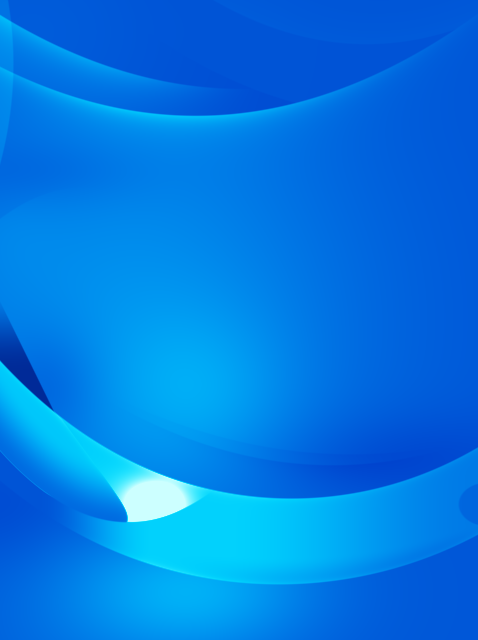
Reproduce this background procedurally as a Shadertoy shader.

```glsl
// Glossy blue backdrop: soft arcs of light above, a glowing curved ribbon below.
// Every layer edits one scalar "light", which a ramp finally turns into blue,
// cyan or white. Arcs are signed distances to quartic bowls.
#define ASPECT 0.747
#define BODY_LIGHT 0.33
#define TOP_LIGHT 0.30
#define FLOOR_LIGHT 0.34
#define RIBBON_LIGHT 0.70
#define ARC_GLOW 0.36
#define WHITE_GLOW 0.32
#define WEDGE_DARKNESS 0.85

// Distance to a bowl with its lowest point at c; positive below it.
float bowl(vec2 p, vec2 c, float k, float q) {
    float d = p.x - c.x;
    float slope = 2.0 * k * d + 4.0 * q * d * d * d;
    return (p.y - c.y + k * d * d + q * d * d * d * d) / sqrt(1.0 + slope * slope);
}

float blob(vec2 p, vec2 c, vec2 r) {
    vec2 d = (p - c) / r;
    return exp(-dot(d, d));
}

float fadeBelow(float s, float size) {
    return exp(-max(s, 0.0) / size);
}

float edge(float s) {
    float w = 1.0 / iResolution.y;
    return smoothstep(-w, w, s);
}

vec3 ramp(float g) {
    g = clamp(g, 0.0, 1.0);
    float white = max(g - 0.8, 0.0) / 0.2;
    return vec3(0.8 * white * white, g, 1.0 - 0.356 * (1.0 - g) * (1.0 - g));
}

// Large central field with its pool of light.
float bodyLight(vec2 p) {
    float g = BODY_LIGHT;
    g += 0.24 * blob(p, vec2(0.20, 0.50), vec2(0.36));
    g += 0.15 * blob(p, vec2(0.31, 0.62), vec2(0.14, 0.13));
    g -= 0.08 * blob(p, vec2(0.62, 0.72), vec2(0.20, 0.07));
    g -= 0.12 * blob(p, vec2(0.08, 0.60), vec2(0.08, 0.09));
    g -= 0.06 * blob(p, vec2(0.08, 0.27), vec2(0.15, 0.05));
    // Faint shoulder on the left and shallow folds above the ribbon
    float shoulder = bowl(p, vec2(0.13, 0.293), -2.9, 0.0);
    g += 0.04 * edge(shoulder) * blob(p, vec2(0.0, 0.36), vec2(0.09, 0.09));
    float fold = bowl(p, vec2(0.52, 0.727), 0.82, 0.0);
    float foldReach = smoothstep(0.15, 0.35, p.x) * (1.0 - smoothstep(0.5, 0.72, p.x));
    g -= 0.05 * edge(fold) * fadeBelow(fold, 0.035) * foldReach;
    float crease = bowl(p, vec2(0.55, 0.710), 0.65, 0.0);
    g -= 0.025 * edge(crease) * fadeBelow(crease, 0.02) * foldReach;
    return g;
}

// Darker sky with overlapping translucent arcs.
float topLight(vec2 p) {
    float g = TOP_LIGHT + 0.06 * blob(p, vec2(0.05, 0.05), vec2(0.25, 0.2));
    float second = bowl(p, vec2(0.378, 0.139), 0.81, 0.0);
    float reach = 1.0 - smoothstep(0.12, 0.42, p.x);
    g += edge(second) * reach * (0.06 + 0.24 * fadeBelow(second, 0.025));
    float sweep = bowl(p, vec2(0.612, 0.181), 0.9, 0.0);
    g += 0.025 * edge(-sweep) * smoothstep(0.2, 0.45, p.x);
    float corner = bowl(p, vec2(0.573, 0.069), 1.2, 0.0);
    return g + 0.03 * edge(-corner) * fadeBelow(-corner, 0.06);
}

float ribbonLight(vec2 p) {
    // Upper band with the white flare running along its lower edge
    float seam = bowl(p, vec2(0.44, 0.85), 0.58, 0.0);
    float upper = RIBBON_LIGHT + 0.12 * blob(p, vec2(0.16, 0.74), vec2(0.22, 0.14));
    upper -= 0.10 * smoothstep(0.5, 0.75, p.x);
    upper += WHITE_GLOW * blob(p, vec2(0.245, 0.785), vec2(0.065, 0.045));
    upper += 0.20 * fadeBelow(-seam, 0.025) * blob(p, vec2(0.31, 0.82), vec2(0.12, 0.10));
    // Lower band
    float span = smoothstep(0.06, 0.24, p.x) * (1.0 - 0.7 * smoothstep(0.35, 0.75, p.x));
    float lower = mix(0.33, 0.82, span);
    lower -= 0.10 * smoothstep(0.02, 0.06, seam) * smoothstep(0.25, 0.45, p.x);
    float g = mix(upper, lower, edge(seam));
    // Rounded leaf overlapping on the left
    float dy = 0.74 * (p.y - 0.81);
    float tip = 0.212 - sqrt(dy * dy + 0.00017) - p.x;
    float belly = bowl(p, vec2(0.2, 0.816), 2.8, 0.0);
    float leaf = 0.42 + 0.36 * smoothstep(0.0, 0.085, -belly);
    leaf += 0.06 * fadeBelow(tip, 0.006);
    float under = mix(g, lower, edge(belly));
    g = mix(under, leaf, edge(tip) * edge(-belly));
    // Small disc cut by the right border
    float disc = length((p - vec2(0.762, 0.788)) / vec2(0.045, 0.034)) - 1.0;
    return g - 0.08 * edge(-disc * 0.035);
}

float floorLight(vec2 p) {
    float g = FLOOR_LIGHT + 0.31 * blob(p, vec2(0.30, 0.92), vec2(0.19, 0.10));
    g += 0.07 * blob(p, vec2(0.18, 1.0), vec2(0.25, 0.15));
    return g - 0.05 * blob(p, vec2(0.0, 0.80), vec2(0.12, 0.08));
}

void mainImage(out vec4 fragColor, in vec2 fragCoord) {
    // Height units, measured downward from the top left
    vec2 uv = fragCoord / iResolution.xy;
    vec2 p = vec2(uv.x * ASPECT, 1.0 - uv.y);

    // Sky over body, split by the main bright arc
    float arc = bowl(p, vec2(0.306, 0.181), 0.82, 0.0);
    float strength = ARC_GLOW * blob(p, vec2(0.24, p.y), vec2(0.34, 1.0));
    float glow = strength * (0.55 * fadeBelow(arc, 0.012) + 0.45 * fadeBelow(arc, 0.05));
    float light = mix(topLight(p), bodyLight(p) + glow, edge(arc));

    // Translucent strip on the left border
    float strip = 0.021 - 0.85 * (p.y - 0.1) * (p.y - 0.1) - p.x;
    light += 0.09 * edge(strip);

    // Shadow wedge above the ribbon
    float wedge = edge(0.49 * (p.y - 0.471) - p.x) * smoothstep(0.45, 0.58, p.y);
    wedge *= WEDGE_DARKNESS;
    light = mix(light, 0.18, wedge);

    // Ribbon and floor
    float inner = bowl(p, vec2(0.456, 0.779), 0.88, 0.756);
    float outer = bowl(p, vec2(0.436, 0.913), 0.75, 0.544);
    float rim = 0.07 * fadeBelow(abs(inner), 0.005);
    rim += 0.09 * fadeBelow(abs(outer), 0.004) * smoothstep(0.05, 0.3, p.x);
    light = mix(light, ribbonLight(p) + rim, edge(inner));
    light = mix(light, floorLight(p), edge(outer));

    vec3 color = ramp(light) * (1.0 - 0.28 * wedge * edge(-inner));
    fragColor = vec4(color, 1.0);
}
```
